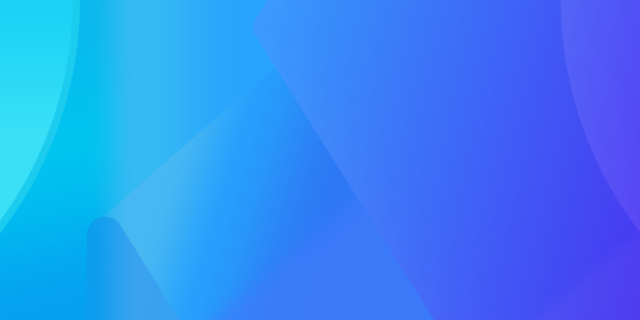
This background is drawn by a Shadertoy shader. Its source:

```glsl
// Abstract cyan-to-violet backdrop of large translucent panels.
// Half-planes, rounded wedges and off-canvas discs are layered from back
// to front, each one filled with its own soft linear gradient.

// Antialiased coverage of the region where the signed distance is negative.
float cover(float d) {
    float px = 1.0 / iResolution.y;
    return 1.0 - smoothstep(-px, px, d);
}

// Distance to a wedge with unit outward normals n1, n2 and a round tip at c.
float roundWedge(vec2 p, vec2 c, vec2 n1, vec2 n2, float r) {
    vec2 q = p - c;
    float k = dot(n1, n2);
    bool atTip = dot(q, n2 - k * n1) > 0.0 && dot(q, n1 - k * n2) > 0.0;
    return (atTip ? length(q) : max(dot(q, n1), dot(q, n2))) - r;
}

void mainImage(out vec4 fragColor, in vec2 fragCoord) {
    // Height spans 0..1, width spans 0..2 on a two-to-one canvas.
    vec2 p = fragCoord / iResolution.y;
    p.x *= 2.0 * iResolution.y / iResolution.x;
    vec2 slope = vec2(0.847, 0.532);

    // Cyan ground, bluer toward the bottom
    vec3 col = mix(vec3(0.02, 0.63, 0.94), vec3(0.0, 0.765, 0.94),
                   smoothstep(-0.05, 0.5, p.y - 0.25 * p.x));
    col = mix(col, vec3(0.04, 0.72, 0.93), smoothstep(0.55, 1.0, p.y));

    // Hazy upper column
    float haze = smoothstep(0.27, 0.43, p.x);
    vec3 column = mix(vec3(0.21, 0.73, 0.95), vec3(0.16, 0.645, 0.99),
                      smoothstep(0.44, 0.74, p.x));
    col = mix(col, column, haze);

    // Middle panel below the rising diagonal
    float across = p.x - 0.3 * p.y;
    vec3 middle = mix(vec3(0.28, 0.72, 0.95), vec3(0.15, 0.63, 0.99),
                      smoothstep(0.38, 0.6, across));
    middle = mix(middle, vec3(0.18, 0.47, 0.96), smoothstep(0.54, 0.94, across));
    float fold = dot(p - vec2(0.64, 0.0), vec2(0.66, -0.751));
    middle = mix(middle, vec3(0.25, 0.48, 0.985),
                 0.65 * smoothstep(-0.03, 0.08, fold));
    float rise = dot(p - vec2(0.328, 0.328), vec2(-0.657, 0.754));
    col = mix(col, middle, haze * cover(rise));

    // Rounded tab in the lower left
    float tab = roundWedge(p, vec2(0.328, 0.266), vec2(-1.0, 0.0), slope, 0.057);
    vec3 tabColor = mix(vec3(0.05, 0.61, 0.93), vec3(0.22, 0.63, 0.94),
                        smoothstep(0.28, 0.44, p.x));
    col = mix(col, tabColor, 0.9 * cover(tab));

    // Large blue panel on the right
    float panel = roundWedge(p, vec2(0.844, 0.914), -slope, vec2(-0.85, 0.527), 0.052);
    float s = clamp((p.x - 0.25 * p.y - 0.63) / 1.23, 0.0, 1.1);
    vec3 blue = mix(vec3(0.21, 0.59, 0.99), vec3(0.27, 0.25, 0.95), s);
    blue += vec3(0.03, 0.01, 0.0) * exp(-9.0 * abs(panel));
    col = mix(col, blue, cover(panel));

    // Faint violet corner
    float corner = dot(p - vec2(1.64, 0.0), vec2(-0.637, 0.771));
    col += vec3(0.03, 0.02, 0.0) * (1.0 - smoothstep(-0.05, 0.01, corner));

    // Right disc, brightest along its rim
    float right = length(p - vec2(2.94, 1.0)) - 1.1875;
    col += vec3(0.075, 0.05, 0.01) * cover(right) * mix(0.4, 1.0, exp(3.0 * min(right, 0.0)));

    // Left disc with a thin outer ring
    float left = length(p - vec2(-0.9375, 1.0)) - 1.1875;
    vec3 aqua = mix(vec3(0.23, 0.88, 0.97), vec3(0.11, 0.825, 0.96),
                    smoothstep(0.5, 1.0, p.y));
    col = mix(col, vec3(0.11, 0.8, 0.935), cover(left));
    col = mix(col, aqua, cover(left + 0.0235));

    fragColor = vec4(clamp(col, 0.0, 1.0), 1.0);
}
```
